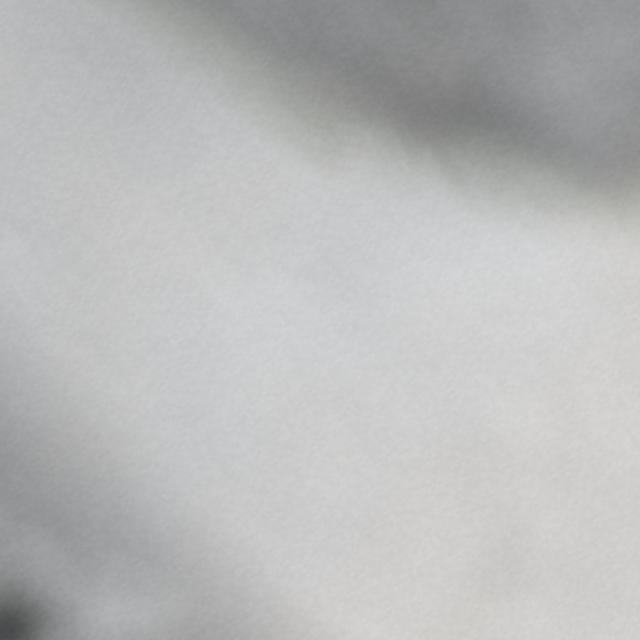
A Shadertoy shader for this texture:

```glsl
// Soft grey storm clouds: a bright diagonal bank between two darker masses, with fine grain.

float hash(vec2 p) {
    return fract(sin(dot(p, vec2(127.1, 311.7))) * 43758.5453);
}

float noise(vec2 p) {
    vec2 i = floor(p), f = fract(p);
    f = f * f * f * (f * (f * 6.0 - 15.0) + 10.0);
    return mix(mix(hash(i), hash(i + vec2(1, 0)), f.x),
               mix(hash(i + vec2(0, 1)), hash(i + vec2(1, 1)), f.x), f.y);
}

// Layered noise centred on zero, rotated per octave to hide the lattice
float fbm(vec2 p) {
    float sum = 0.0, amp = 0.5;
    for (int i = 0; i < 5; i++) {
        sum += amp * (noise(p) - 0.5);
        p = mat2(1.6, 1.2, -1.2, 1.6) * p + 17.3;
        amp *= 0.45;
    }
    return sum;
}

float blob(vec2 p, vec2 centre, vec2 size) {
    vec2 q = (p - centre) / size;
    return exp(-dot(q, q));
}

void mainImage(out vec4 fragColor, in vec2 fragCoord) {
    vec2 uv = fragCoord / iResolution.xy;

    // Billows, stretched along the falling diagonal
    vec2 along = vec2(uv.x - uv.y, uv.x + uv.y) * 0.7071;
    vec2 warp = vec2(fbm(uv * 4.0 + 3.0), fbm(uv * 4.0 + 41.0));
    float billow = fbm(along * vec2(3.5, 5.0) + warp * 0.9 + 8.0);
    float wisp = fbm(along * vec2(7.0, 10.0) + warp * 1.2 + 60.0);

    // Bright bank, lighter toward the lower right
    float tone = 0.755 + 0.06 * smoothstep(0.1, 1.0, uv.x - 0.5 * uv.y + 0.2);
    tone += 0.035 * blob(uv, vec2(0.76, 0.57), vec2(0.2, 0.1));
    tone += 0.03 * blob(uv, vec2(0.36, 0.54), vec2(0.2, 0.2));
    tone -= 0.05 * blob(uv, vec2(0.25, 0.95), vec2(0.3, 0.14));
    tone -= 0.035 * blob(uv, vec2(0.79, 0.13), vec2(0.06, 0.09));
    tone += 0.05 * billow + 0.035 * wisp;

    // Dark mass at the upper right, densest just above its lower edge
    float edge = 0.64 + 0.42 * exp(-uv.x * uv.x * 4.0);
    float height = uv.y - edge + 0.13 * billow + 0.08 * wisp;
    float storm = smoothstep(-0.07, 0.11, height);
    float stormTone = 0.54 + 0.07 * blob(uv, vec2(0.88, 0.89), vec2(0.12, 0.09));
    stormTone += 0.03 * smoothstep(0.75, 1.0, uv.x) - 0.04 * blob(uv, vec2(0.7, 0.8), vec2(0.13, 0.1));
    stormTone += 0.09 * billow + 0.08 * wisp;
    tone = mix(tone, stormTone, storm);

    // Mid-grey shadow at the lower left and its darkest corner
    float shade = smoothstep(-0.09, 0.2, 0.5 - uv.y - 1.05 * uv.x + 0.16 * billow + 0.12 * wisp);
    float shadeTone = 0.625 + 0.13 * billow + 0.11 * wisp;
    shadeTone += 0.08 * blob(uv, vec2(0.22, 0.04), vec2(0.09, 0.05));
    tone = mix(tone, shadeTone, shade);
    tone -= 0.32 * blob(uv + 0.05 * warp, vec2(0.0, 0.01), vec2(0.075, 0.065));

    // Slight tints: warm lower right, cool bank, greenish storm rim
    vec3 colour = vec3(tone);
    float warm = smoothstep(0.3, 1.1, uv.x + 0.4 - uv.y);
    colour += mix(vec3(-0.004, 0.0, 0.004), vec3(0.007, 0.0, -0.007), warm);
    colour += vec3(0.0, 0.006, -0.01) * storm * (1.0 - storm) * 4.0;
    colour += vec3(0.012, 0.0, -0.012) * fbm(uv * 6.0 + 90.0);

    // Fine grain, slightly slanted
    vec2 slant = mat2(0.85, -0.53, 0.53, 0.85) * uv;
    float grain = noise(slant * vec2(130.0, 200.0)) + 0.6 * noise(slant * vec2(310.0, 260.0) + 5.0) - 0.8;
    colour += 0.022 * grain;

    fragColor = vec4(clamp(colour, 0.0, 1.0), 1.0);
}
```
